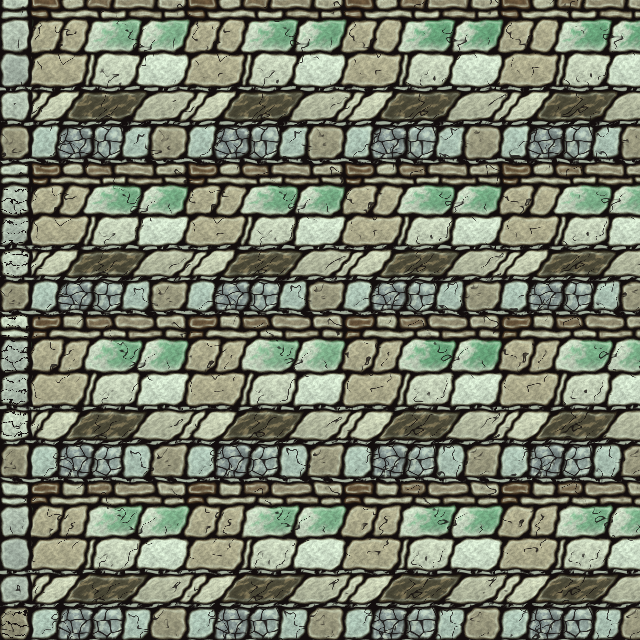
A WebGL 1 fragment shader for this texture:

```glsl
precision highp float;
uniform vec2 u_resolution;

#define TILE_WIDTH 0.245
#define SEAM_WIDTH 0.047
#define JOINT 0.0019
#define CORNER 0.011
#define WOBBLE 0.0012
#define INK vec3(0.07, 0.05, 0.05)
#define TAN vec3(0.68, 0.67, 0.55)
#define PALE vec3(0.80, 0.86, 0.77)
#define GREEN vec3(0.40, 0.63, 0.47)
#define OLIVE vec3(0.30, 0.29, 0.22)
#define SLATE vec3(0.45, 0.50, 0.49)
#define TAU 6.2832

float hash(vec2 p) {
  return fract(sin(dot(p, vec2(127.1, 311.7))) * 4375.85);
}

// Layered sines, roughly -1 to 1
float ripple(vec2 p) {
  float sum = 0.0, amp = 0.5;
  for (int i = 0; i < 4; i++) {
    sum += amp * sin(p.x + 1.8 * sin(p.y));
    p = mat2(1.3, 1.1, -1.1, 1.3) * p + 2.3;
    amp *= 0.6;
  }
  return sum;
}

// Nearest and second nearest feature distances
vec2 cellular(vec2 p) {
  vec2 nearest = vec2(9.0), cell = floor(p);
  for (int j = -1; j <= 1; j++)
    for (int i = -1; i <= 1; i++) {
      vec2 c = cell + vec2(float(i), float(j));
      float d = length(c + 0.1 + 0.8 * vec2(hash(c), hash(c + 31.0)) - p);
      nearest = d < nearest.x ? vec2(d, nearest.x) : vec2(nearest.x, min(nearest.y, d));
    }
  return nearest;
}

// Closest cuts on either side of x, limited by start and end
vec2 span(vec4 cuts, float x, float start, float end) {
  vec4 passed = step(cuts, vec4(x));
  vec4 lo = mix(vec4(start), cuts, passed), hi = mix(cuts, vec4(end), passed);
  return vec2(max(max(lo.x, lo.y), max(lo.z, lo.w)), min(min(hi.x, hi.y), min(hi.z, hi.w)));
}

float roundedBox(vec2 p, vec2 halfSize, float radius) {
  vec2 q = abs(p) - halfSize + radius;
  return length(max(q, 0.0)) + min(max(q.x, q.y), 0.0) - radius;
}

void main() {
  vec2 p = gl_FragCoord.xy / u_resolution;
  p.y = 1.0 - p.y;
  float soft = 1.0 / u_resolution.y;
  float u = (p.x - SEAM_WIDTH) / TILE_WIDTH;
  p += WOBBLE * (sin(TAU * (u * vec2(2.0, 3.0) + p.y * vec2(17.0, 9.0)))
     + 0.7 * sin(TAU * (u * vec2(7.0, 8.0) - p.y * vec2(43.0, 31.0))));
  u = (p.x - SEAM_WIDTH) / TILE_WIDTH;
  bool seam = u < 0.0;

  // Bands of unequal height, each split into five courses
  vec2 band = span(vec4(-0.008, 0.255, 0.492, 0.753), p.y, -0.008, 1.006);
  float height = band.y - band.x;
  float v = (p.y - band.x) / height;
  vec4 courseCuts = vec4(0.143, 0.345, 0.57, 0.775);
  vec2 course = span(courseCuts, v, 0.0, 1.0);
  float row = dot(step(courseCuts, vec4(v)), vec4(1.0));
  float ledge = (course.y - v) * height;
  if (row > 1.5) course.y -= 0.023;

  // Stone cuts, tint change at each cut, lean and colours of a course
  vec4 cuts = vec4(0.2, 0.35, 0.53, 0.8), tints = vec4(0.8, -0.6, 0.3, 0.2);
  float lean = 0.0;
  vec3 base = mix(OLIVE, vec3(0.48, 0.36, 0.24), 0.6), accent = mix(TAN, PALE, 0.5);
  if (row < 0.5) {
    if (v > 0.088) {
      course.x = 0.088;
      cuts = vec4(0.12, 0.45, 0.62, 0.85);
      tints = vec4(0.8, 0.1, -0.4, 0.3);
    } else course.y = 0.088;
  } else if (row < 1.5) {
    cuts = vec4(0.2, 0.36, 0.7, 1.0); tints = vec4(0.0, 1.0, 0.0, 0.0);
    lean = 0.06; base = TAN; accent = GREEN;
  } else if (row < 2.5) {
    cuts = vec4(0.36, 0.405, 0.69, 1.0); tints = vec4(0.7, 0.1, 0.3, 0.0);
    lean = 0.05; base = TAN; accent = PALE;
  } else if (row < 3.5) {
    cuts = vec4(0.08, 0.27, 0.7, 1.0); tints = vec4(-0.1, 1.1, -0.9, 0.0);
    lean = 0.14; base = mix(TAN, PALE, 0.5); accent = OLIVE;
  } else {
    cuts = vec4(0.18, 0.4, 0.59, 0.77); tints = vec4(1.0, -0.35, -0.6, 0.0);
    lean = 0.02; base = vec3(0.68, 0.77, 0.71); accent = SLATE;
  }

  // Locate the stone; the left seam holds one plain stone per course
  float down = (v - course.x) / (course.y - course.x);
  if (!seam) u += lean * (down - 0.5);
  vec2 tile = vec2(floor(u), floor(band.x * 4.0 + 0.5));
  u -= tile.x;
  vec2 side = seam ? vec2(1.0 - SEAM_WIDTH / TILE_WIDTH, 1.0) : span(cuts, u, 0.0, 1.0);
  float across = (u - side.x) / (side.y - side.x);
  vec2 size = 0.5 * vec2((side.y - side.x) * TILE_WIDTH, (course.y - course.x) * height);
  vec2 local = (vec2(across, down) - 0.5) * 2.0 * size;
  // Upper left and lower right corners are rounder
  float corner = CORNER * (local.x * local.y > 0.0 ? 1.3 : 0.6);
  float d = roundedBox(local, size - JOINT, min(corner, 0.6 * min(size.x, size.y)));

  // Stone colour
  vec2 grainAt = vec2(u * TILE_WIDTH, v * 0.25) + 0.001 * tile;
  float grain = ripple(grainAt * 190.0), fine = ripple(grainAt * 520.0 + 5.0);
  float tint = dot(tints, step(cuts, vec4(u)));
  bool dark = row > 2.5 && row < 3.5 && tint > 0.7;
  if (seam) {
    base = row > 3.5 ? TAN * 0.85 : mix(SLATE, PALE, 0.5 + 0.5 * hash(tile + row));
    tint = 0.0;
  } else if (row > 0.5 && row < 1.5) {
    base = mix(TAN, PALE, tint);
    tint *= smoothstep(0.15, 0.6, across + 0.25 * grain) * smoothstep(1.05, 0.6, down)
          * (0.75 + 0.25 * hash(tile));
  } else if (row > 3.5) base = mix(base, TAN * 0.9, step(cuts.w, u));
  vec3 stone = mix(base, accent, tint);
  if (dark) stone = mix(stone, vec3(0.50, 0.46, 0.34), smoothstep(0.0, 0.7, grain) * 0.8);
  stone *= 1.06 - 0.16 * down + 0.08 * grain + 0.1 * fine;

  // Lit rim inside a thin shaded edge
  float rimLight = smoothstep(0.002, 0.004, -d) * (1.0 - smoothstep(0.004, 0.008, -d));
  stone = mix(stone, PALE * 1.08, rimLight * (row < 0.5 ? 0.55 : 0.4) * (0.7 + 0.5 * grain));
  stone *= mix(vec3(0.5, 0.46, 0.40), vec3(1.0), smoothstep(0.0, 0.0035, -d));

  // Pebbles, hairline cracks and seam scratches
  float ink = smoothstep(-soft, soft, d + 0.0006 * fine);
  if (row > 3.5 && tint > 0.5 && !seam) {
    vec2 pebble = cellular(grainAt * vec2(48.0, 56.0));
    stone *= 1.3 - 0.6 * pebble.x;
    stone = mix(stone, PALE, 0.6 * smoothstep(0.1, 0.7, grain));
    ink = max(ink, 0.85 * (1.0 - smoothstep(0.03, 0.13, pebble.y - pebble.x)));
  }
  float vein = ripple(grainAt.yx * 62.0 + 0.3 * tile + row);
  float crack = 1.0 - smoothstep(0.02, 0.08, abs(vein));
  ink = max(ink, 0.8 * crack * smoothstep(0.1, 0.4, ripple(grainAt * 45.0 + 1.0)));
  if (seam) {
    float scratch = abs(sin(p.y * 190.0 + grain));
    ink = max(ink, (1.0 - smoothstep(0.08, 0.25, scratch)) * step(0.6, hash(tile + row * 3.0)));
  }
  ink = max(ink, 1.0 - smoothstep(0.0014, 0.0014 + 2.0 * soft, abs(p.x - SEAM_WIDTH)));
  vec3 color = mix(stone, INK, ink);

  // Broken pale ledge under the lower courses
  float rim = 1.0 - smoothstep(0.001, 0.001 + 1.5 * soft, abs(ledge - 0.0034));
  color = mix(color, PALE * 0.8, rim * step(1.5, row) * smoothstep(-0.5, 0.2, grain));
  gl_FragColor = vec4(color, 1.0);
}
```
